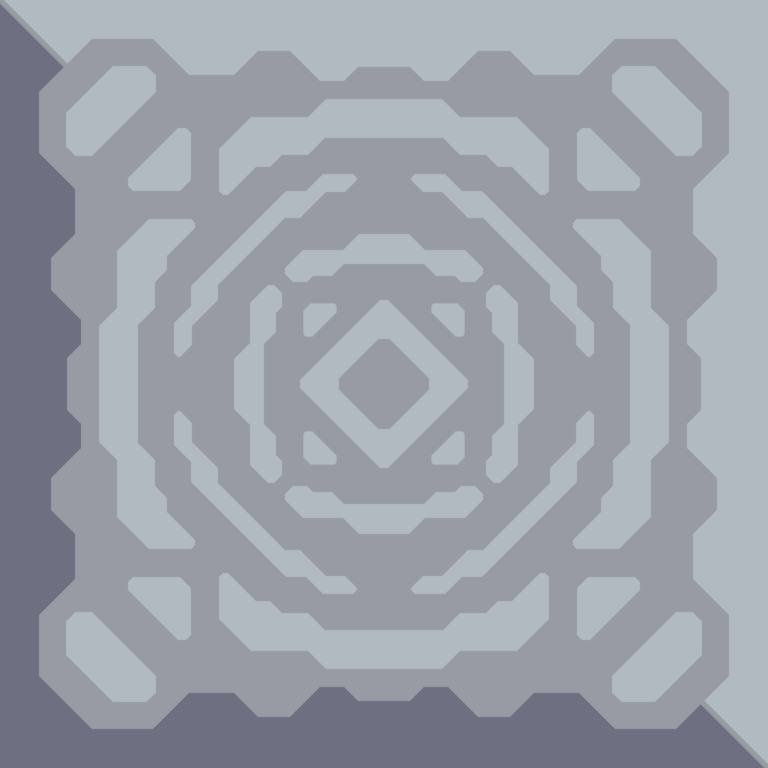
A three.js fragment shader for this pattern:

```glsl
// A carved square medallion with stepped rings, a central diamond and lobed corners,
// on a ground split along its diagonal. One octant is described with straight and
// 45-degree edges, then mirrored eight ways.

varying vec2 vUv;

const vec3 STONE = vec3(0.596, 0.602, 0.643);
const vec3 LIGHT = vec3(0.690, 0.729, 0.753);
const vec3 SHADE = vec3(0.430, 0.435, 0.500);

const float SPAN = 768.0;        // design units across the canvas
const float SOFTNESS = 0.9;      // half width of smoothed edges
const float SEAM_HALF = 2.6;     // half width of the diagonal seam
const float CORNER_SUM = 637.0;  // diagonal cut of the outer corners
const float DIAG = 0.70710678;

float cover(float d) {
  return 1.0 - smoothstep(-SOFTNESS, SOFTNESS, d);
}

// Edge height: flat cap, slope, flat ledge, then a second slope.
float terrace(float v, float cap, float slopeA, float ledge, float slopeB) {
  return min(cap, min(max(slopeA - v, ledge), slopeB - v));
}

// Raised bump with a flat top and 45-degree flanks.
float bump(float v, float middle, float peak, float cap) {
  return min(cap, peak - abs(v - middle));
}

// Clipped triangle or capsule straddling the octant's diagonal.
float chip(vec2 m, float side, float top, float sumMin, float sumMax, float skew) {
  float s = m.x + m.y;
  float slopes = max(max(sumMin - s, s - sumMax), m.y - m.x - skew);
  return max(max(side - m.x, m.y - top), slopes * DIAG);
}

// Outer silhouette with small bumps and large corner lobes.
float medallion(vec2 m) {
  float edge = m.x < 110.0 ? 303.0 : 309.0;
  edge = max(edge, bump(m.x, 0.0, 343.0, 317.0));
  edge = max(edge, bump(m.x, 110.0, 349.0, 333.0));
  edge = max(edge, min(345.0, m.x + 114.0));
  return max(m.y - edge, (m.x + m.y - CORNER_SUM) * DIAG);
}

float outerRing(vec2 m) {
  float top = terrace(m.x, 285.0, 343.0, 267.0, 400.0);
  float low = min(terrace(m.x, 246.0, 305.0, 229.0, 345.0), max(331.0 - m.x, 217.0));
  float tip = max(m.x - 165.0, max(189.0 - m.y, (m.x - m.y + 28.0) * DIAG));
  return max(max(m.y - top, low - m.y), tip);
}

float middleRing(vec2 m) {
  float top = terrace(m.x, 210.0, 271.0, 193.0, 291.0);
  float low = terrace(m.x, 192.0, 250.0, 166.0, 265.0);
  float tip = max(m.y - m.x - 179.0, 231.0 - m.x - m.y) * DIAG;
  return max(max(m.y - top, low - m.y), max(tip, 27.0 - m.x));
}

float innerRing(vec2 m) {
  float top = terrace(m.x, 150.0, 175.0, 134.0, 215.0);
  float low = max(terrace(m.x, 120.0, 160.0, 108.0, 179.0), 102.0);
  float tip = max(m.x - 99.0, (m.x - m.y + 11.0) * DIAG);
  return max(max(m.y - top, low - m.y), tip);
}

// Square on its point, with blunted tips.
float diamond(vec2 m, float sum, float cap) {
  return max((m.x + m.y - sum) * DIAG, m.y - cap);
}

void main() {
  vec2 p = (vUv - 0.5) * SPAN;
  vec2 q = abs(p);
  vec2 m = vec2(min(q.x, q.y), max(q.x, q.y));

  // Split ground and its seam
  float across = (p.x + p.y) * DIAG;
  vec3 color = mix(LIGHT, SHADE, cover(across));
  color = mix(color, STONE, cover(abs(across) - SEAM_HALF));
  color = mix(color, STONE, cover(medallion(m)));

  // Concentric inlays
  float inlay = min(outerRing(m), min(middleRing(m), innerRing(m)));
  inlay = min(inlay, max(diamond(m, 88.0, 84.0), -diamond(m, 50.5, 45.0)));

  // Diagonal inlays, from the centre to the corner
  inlay = min(inlay, chip(m, 47.3, 80.7, 119.0, 154.0, 31.0));
  inlay = min(inlay, chip(m, 193.0, 256.0, 397.0, 462.0, 58.0));
  inlay = min(inlay, chip(m, 228.0, 318.0, 520.0, 589.0, 80.5));

  gl_FragColor = vec4(mix(color, LIGHT, cover(inlay)), 1.0);
}
```
